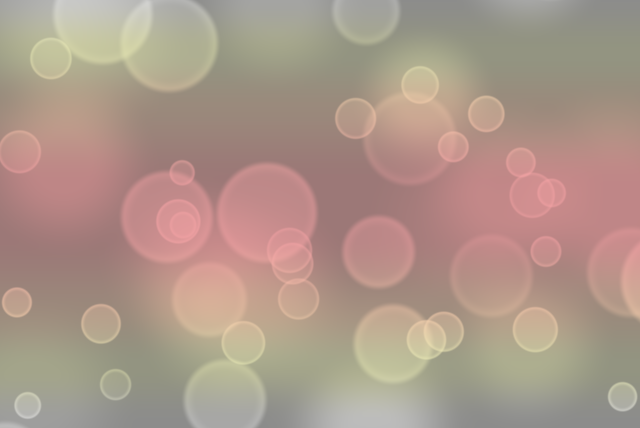
Write a WebGL 2 fragment shader that draws this background.

```glsl
#version 300 es
precision highp float;
// Soft bokeh lights over a hazy backdrop of grey, olive, peach and rose bands.

uniform vec2 u_resolution;
out vec4 fragColor;

vec3 hash3(float index, float seed) {
    vec3 p = fract(vec3(index, seed, index + seed) * vec3(0.1031, 0.1030, 0.0973));
    p += dot(p, p.yzx + 33.33);
    return fract((p.xxy + p.yzz) * p.zyx);
}

// Colour bands mirrored around the middle height
vec3 bands(float y, vec3 rose, vec3 peach, vec3 olive, vec3 grey) {
    float t = abs(y - 0.51) * 2.0;
    vec3 color = mix(rose, peach, smoothstep(0.12, 0.52, t));
    color = mix(color, olive, smoothstep(0.45, 0.73, t));
    return mix(color, grey, smoothstep(0.74, 1.0, t));
}

// Centre of one light, loosely scattered around its grid cell
vec2 scatter(int i, ivec2 grid, vec2 jitter, float aspect) {
    vec2 cell = vec2(i % grid.x, i / grid.x) + jitter * 1.7 - 0.35;
    return cell / vec2(grid) * vec2(aspect, 1.0);
}

// Wide blurred glows
float glowAlpha(vec2 p, float aspect, int i) {
    vec3 h = hash3(float(i) + 1.0, 17.0);
    vec3 k = hash3(float(i) + 1.0, 41.0);
    float radius = mix(0.14, 0.23, h.z);
    float d = length(p - scatter(i, ivec2(5, 3), h.xy, aspect));
    return (1.0 - smoothstep(radius * 0.3, radius * 1.25, d)) * mix(0.14, 0.42, k.x);
}

// Translucent disc with a brighter rim just inside its edge
float discAlpha(float d, float radius, float blur, float rimWidth, float fill, float rim) {
    float soft = max(blur, 0.75 / u_resolution.y);
    float disc = 1.0 - smoothstep(radius - soft, radius + soft, d);
    float ring = smoothstep(radius - rimWidth, radius, d);
    return disc * (fill + rim * ring);
}

void main() {
    vec2 p = gl_FragCoord.xy / u_resolution.y;
    float aspect = u_resolution.x / u_resolution.y;

    vec3 color = bands(p.y, vec3(0.61, 0.47, 0.465), vec3(0.605, 0.54, 0.485),
                       vec3(0.575, 0.58, 0.505), vec3(0.55, 0.55, 0.545));
    vec3 light = bands(p.y, vec3(0.98, 0.62, 0.63), vec3(0.99, 0.80, 0.66),
                       vec3(0.93, 0.93, 0.70), vec3(0.92, 0.92, 0.92));

    for (int i = 0; i < 15; i++) {
        color = mix(color, light, glowAlpha(p, aspect, i));
    }

    // Overlapping discs drift towards white
    vec3 discLight = mix(light, vec3(1.0), 0.08);

    // Large, slightly blurred discs
    for (int i = 0; i < 15; i++) {
        vec3 h = hash3(float(i) + 1.0, 73.0);
        vec3 k = hash3(float(i) + 1.0, 97.0);
        float d = length(p - scatter(i, ivec2(5, 3), h.xy, aspect));
        float a = discAlpha(d, mix(0.075, 0.118, h.z), 0.009, 0.028,
                            mix(0.14, 0.40, k.x), 0.14);
        color = mix(color, discLight, a);
    }

    // Small, crisper discs
    for (int i = 0; i < 28; i++) {
        vec3 h = hash3(float(i) + 1.0, 131.0);
        vec3 k = hash3(float(i) + 1.0, 173.0);
        float d = length(p - scatter(i, ivec2(7, 4), h.xy, aspect));
        float a = discAlpha(d, mix(0.029, 0.055, h.z), 0.003, 0.010,
                            mix(0.16, 0.36, k.x), 0.30);
        color = mix(color, discLight, a);
    }

    fragColor = vec4(color, 1.0);
}
```
